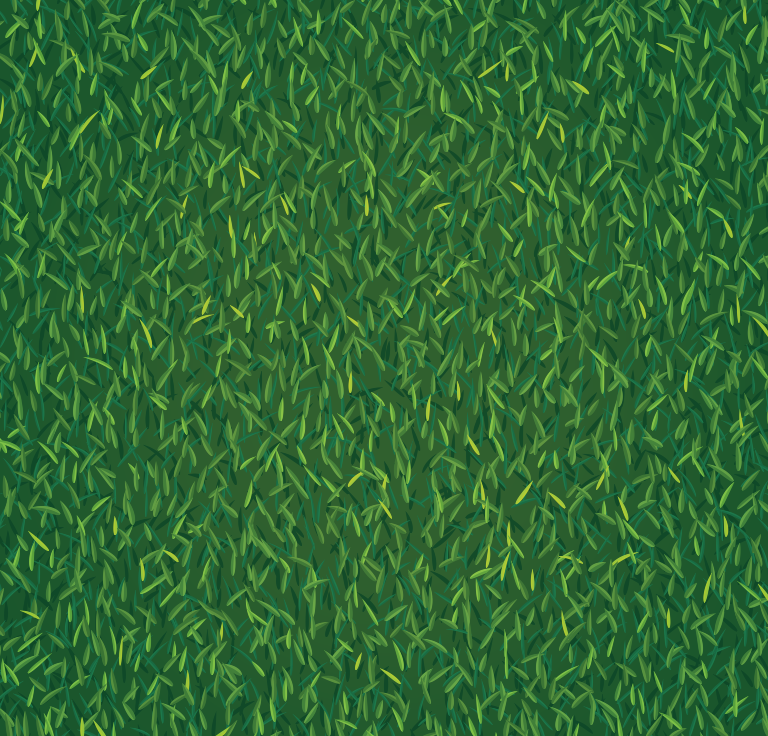
This texture is drawn by a Shadertoy shader. Its source:

```glsl
// Dense lawn of small curved two-tone grass blades over dark green ground.

#define LIGHT_ROWS 40.0   // rows of lit blades per canvas height
#define TEAL_ROWS 37.0    // rows of thin cool blades
#define DARK_ROWS 36.0    // rows of shadowed blades
#define LIGHT_WIDTH 0.150 // half widths, in cells
#define TEAL_WIDTH 0.075
#define DARK_WIDTH 0.095
#define MAX_LEAN 0.95     // radians from upright
#define MAX_BEND 0.36     // tip offset as a share of the length
#define BRIGHT_SHARE 0.17
#define YELLOW_SHARE 0.045

const vec3 GROUND_CENTER = vec3(0.190, 0.375, 0.180);
const vec3 GROUND_EDGE = vec3(0.115, 0.345, 0.175);
const vec3 DARK = vec3(0.055, 0.280, 0.155);
const vec3 TEAL = vec3(0.120, 0.480, 0.300);
const vec3 LEAF_SHADE = vec3(0.270, 0.500, 0.225);
const vec3 LEAF_LIGHT = vec3(0.400, 0.620, 0.265);
const vec3 BRIGHT_SHADE = vec3(0.390, 0.650, 0.240);
const vec3 BRIGHT_LIGHT = vec3(0.540, 0.770, 0.280);
const vec3 YELLOW = vec3(0.720, 0.800, 0.200);

vec4 hash4(vec2 p) {
    vec4 q = fract(p.xyxy * vec4(0.1031, 0.1030, 0.0973, 0.1099));
    q += dot(q, q.wzxy + 33.33);
    return fract((q.xxyz + q.yzzw) * q.zywx);
}

// Returns coverage in x and the signed distance to the midrib in y.
vec2 blade(vec2 p, float lean, float bend, float len, float halfWidth, float px) {
    vec2 dir = vec2(sin(lean), cos(lean));
    float t = dot(p, dir) / len;
    float slope = 2.0 * bend * t;
    float d = dot(p, vec2(dir.y, -dir.x)) - bend * len * t * t;
    d *= inversesqrt(1.0 + slope * slope);
    float s = clamp(t, 0.0, 1.0);
    // Rounded base, pointed tip
    float w = halfWidth * 2.4 * sqrt(s) * pow(1.0 - s, 0.85);
    float inside = step(0.0, t) * step(t, 1.0);
    return vec2(inside * smoothstep(-0.6 * px, 0.6 * px, w - abs(d)), d);
}

// Paints one scattered layer, upper rows first so lower blades overlap them.
void paintLayer(inout vec3 col, vec2 uv, float rows, float seed, float len,
                float halfWidth, vec3 shade, vec3 light, bool mixedTones) {
    vec2 p = uv * rows + seed * 3.7;
    vec2 cell = floor(p);
    float px = rows / iResolution.y;
    for (int j = 0; j >= -2; j--) {
        for (int i = -2; i <= 2; i++) {
            vec2 id = cell + vec2(float(i), float(j));
            vec4 place = hash4(id + seed * 17.0 + 50.0);
            vec4 look = hash4(id.yx + seed * 31.0 + 190.0);

            // Random lean with slow regional drift
            float a = place.z * 2.0 - 1.0;
            float drift = sin(id.x * 0.37 + 1.3 * sin(id.y * 0.29 + seed));
            float lean = MAX_LEAN * a * (0.35 + 0.65 * abs(a)) + 0.12 * drift;
            float bend = MAX_BEND * (0.65 * (place.w * 2.0 - 1.0) + 0.35 * a);
            float size = len * mix(0.70, 1.18, look.x);
            float width = halfWidth * mix(0.78, 1.18, look.y);

            vec3 low = shade;
            vec3 high = light;
            if (mixedTones) {
                if (look.z < YELLOW_SHARE) {
                    low = mix(BRIGHT_LIGHT, YELLOW, 0.6);
                    high = YELLOW;
                    width *= 0.68;
                } else if (look.z < YELLOW_SHARE + BRIGHT_SHARE) {
                    low = BRIGHT_SHADE;
                    high = BRIGHT_LIGHT;
                    width *= 0.80;
                } else {
                    float tone = mix(0.92, 1.07, fract(look.z * 37.0));
                    low *= tone;
                    high *= tone;
                }
            }

            vec2 b = blade(p - id - place.xy, lean, bend, size, width, px);
            float lit = smoothstep(-0.6 * px, 0.6 * px,
                                   b.y * (look.w < 0.5 ? -1.0 : 1.0) - 0.1 * width);
            col = mix(col, mix(low, high, lit), b.x);
        }
    }
}

void mainImage(out vec4 fragColor, in vec2 fragCoord) {
    vec2 uv = fragCoord / iResolution.y;

    // Ground, olive in the middle and cooler toward the borders
    vec2 q = fragCoord / iResolution.xy - 0.5;
    float edge = smoothstep(0.18, 0.62, length(q * vec2(1.1, 0.9)));
    vec3 col = mix(GROUND_CENTER, GROUND_EDGE, edge);

    // Shadowed, cool and lit blades
    vec3 dark = mix(DARK, col, 0.15);
    paintLayer(col, uv, DARK_ROWS, 1.0, 1.30, DARK_WIDTH, dark, dark, false);
    paintLayer(col, uv, TEAL_ROWS, 2.0, 1.50, TEAL_WIDTH, TEAL * 0.88, TEAL, false);
    paintLayer(col, uv, LIGHT_ROWS, 3.0, 1.45, LIGHT_WIDTH, LEAF_SHADE, LEAF_LIGHT, true);

    // Slightly dimmer, cooler borders
    col *= mix(vec3(1.0), vec3(0.90, 0.98, 0.98), edge);
    fragColor = vec4(col, 1.0);
}
```
